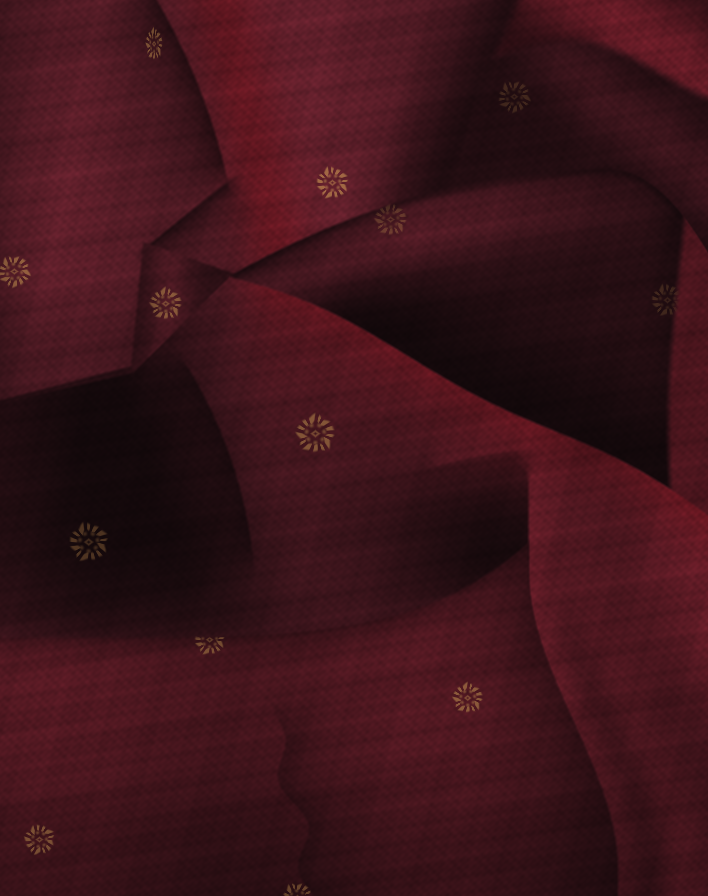
Reproduce this texture procedurally as a Shadertoy shader.

```glsl
#define DARK vec3(.075, .033, .042)
#define WINE vec3(.365, .118, .162)
#define RED vec3(.410, .080, .115)
#define GOLD vec3(.740, .500, .310)
#define MOTIF_RADIUS .0185
#define PETALS 13.0
#define WEAVE .05
#define SLUB .12
#define EDGE .0025

float hash(vec2 c) { return fract(sin(dot(c, vec2(12.99, 78.23))) * 4375.5); }
float over(float v, float limit, float w) { return smoothstep(limit - w, limit + w, v); }
float bump(float v, float w) { return exp(-v * v / (w * w)); }

// One-sided shade to the left of a bowed crease from a to b
float fold(vec2 p, vec2 a, vec2 b, float bow, float w) {
    vec2 ab = b - a, ap = p - a;
    float t = clamp(dot(ap, ab) / dot(ab, ab), 0., 1.);
    float n = (ab.x * ap.y - ab.y * ap.x) / length(ab) - 4. * bow * t * (1. - t);
    float taper = smoothstep(0., .2, t) * smoothstep(0., .2, 1. - t);
    return over(n, 0., EDGE) * exp(-abs(n) / w) * taper;
}

// Woven rosettes on a skewed lattice with steps a and b
float rosettes(vec2 p, vec2 origin, vec2 a, vec2 b, float size, float squash) {
    mat2 basis = mat2(a, b);
    vec2 q = inverse(basis) * (p - origin), cell = round(q);
    vec2 d = basis * (q - cell) / (MOTIF_RADIUS * size);
    d.x *= squash;
    float r = length(d), soft = 1.5 / (iResolution.y * MOTIF_RADIUS);
    float angle = atan(d.y, d.x + 1e-5) + 6.28 * hash(cell);
    float ragged = .07 * sin(angle * 5.) + .05 * sin(angle * 8. + 2.);
    float petal = smoothstep(-.5, .5, cos(angle * PETALS + 2. * r + 9. * ragged));
    float outer = over(r, .58 + ragged, soft) * over(.95 + ragged, r, soft) * petal;
    float inner = over(r, .38, soft) * over(.56, r, soft) * (.35 + .4 * sin(angle * 7.));
    float core = over(.08, abs(abs(d.x) + abs(d.y) * 1.3 - .17), soft) * .8;
    return max(max(outer, inner), core);
}

// Each panel returns light, redness, gold
vec3 flatCloth(vec2 p) {
    float light = .8 + .1 * sin(p.x * 21. - 1. + p.y * 2.);
    light -= .35 * over(.065, p.x + .2 * (1. - p.y), .065);
    light -= .3 * over(.65, p.y, .1);
    light *= 1. - .8 * smoothstep(.38, .5, p.x - .4 * (p.y - .78));
    light *= 1. - .7 * fold(p, vec2(.26, .77), vec2(.15, 1.04), -.015, .035);
    light *= 1. - .75 * fold(p, vec2(.27, .81), vec2(.145, .71), 0., .02);
    light *= 1. - .7 * fold(p, vec2(.18, .6), vec2(-.05, .54), 0., .018);
    float red = .7 * bump(p.x - .245 - .23 * (1. - p.y), .04);
    float squash = 1. + .9 * over(p.y, .8, .1) * over(.27, p.x, .05);
    vec2 a = vec2(.199, -.155), b = vec2(-.156, -.254);
    float gold = rosettes(p, vec2(.172, .951), a, b, .95, squash);
    // Small turned-over pleat
    float pleat = over(p.x, .087 + .1 * p.y, EDGE) * over(.786 - .35 * p.x, p.y, EDGE);
    light = mix(light, .3 + .35 * bump(p.x - .19, .025), pleat);
    gold = mix(gold, rosettes(p, vec2(.185, .661), a, b, .95, 1.), pleat);
    return vec3(light, red, gold);
}

vec3 cornerCloth(vec2 p, float gold) {
    float x = p.x - .56;
    float lobe = over(p.y, .94 - .12 * x + .025 * sin(x * 18.), .008);
    float light = .2 + .3 * bump(p.y - .975 + .75 * x, .05) * over(x, .04, .06);
    float sheen = .62 + .28 * sin(p.x * 22. + p.y * 30. + 1.);
    return vec3(mix(light, sheen, lobe), .4 * lobe, gold);
}

vec3 darkFold(vec2 p, float top, float ridge, float gold) {
    float depth = top - p.y, rise = p.y - ridge;
    float light = .05 + .2 * smoothstep(0., .16, rise);
    light += .5 * bump(depth - .04, .042) * over(.63, p.x, .17);
    light *= (.55 + .45 * smoothstep(0., .012, depth)) * (1. - .5 * over(p.x, .74, .03));
    float strip = over(p.x, .758 + .012 * sin(p.y * 9.), .005);
    return vec3(mix(light, .62, strip), .4 * strip, gold * (1. - strip) * over(rise, .04, .01));
}

vec3 centreFold(vec2 p, float top, float hem, float border) {
    float crest = exp(-abs(top - p.y) / .08) * over(p.x, .27, .04);
    float hollow = .05 + .3 * exp(-abs(p.y - hem) / .04) + .15 * over(.05, p.x, .06);
    float light = mix(hollow, .56 + .25 * crest, smoothstep(.14, .32, p.x - .35 * (.5 - p.y)));
    light *= 1. - .85 * bump(length((p - vec2(.56, .39)) * vec2(.75, 1.1)), .105);
    light *= 1. - .7 * fold(p, vec2(.285, .35), vec2(.19, .62), -.02, .05);
    light += .22 * fold(p, vec2(.47, .475), vec2(.62, .5), .005, .025);
    float gold = rosettes(p, vec2(.352, .516), vec2(-.253, -.121), vec2(.221, -.28), 1.15, 1.);
    // Right-hand drape, merging with the fold above its border
    float across = p.x - border;
    float drape = over(across, 0., mix(EDGE, .08, smoothstep(.46, .56, p.y)));
    float fall = .76 - .28 * over(.175, p.y, .175) + .12 * sin(across * 30. + p.y * 5.);
    fall -= .25 * bump(across - .035, .025) * over(.35, p.y, .12);
    return vec3(mix(light, fall, drape), max(.8 * crest, .3 * drape), gold);
}

vec3 lowerCloth(vec2 p, float hem, float border) {
    float light = .66 - .3 * over(.11, p.y, .11) + .08 * sin(p.x * 14. + 1.);
    light *= 1. - .4 * exp(-abs(hem - p.y) / .015);
    light *= 1. - .45 * exp(-abs(border - p.x) / .06);
    light *= 1. - .35 * fold(p, vec2(.3, .23), vec2(.36, -.05), -.012 * sin(p.y * 60.), .03);
    return vec3(light, .25, rosettes(p, vec2(.522, .221), vec2(-.288, .065), vec2(-.19, -.223), .9, 1.));
}

void mainImage(out vec4 fragColor, in vec2 fragCoord) {
    vec2 p = fragCoord / iResolution.y;

    // Outlines of the panels
    float s = p.x - .26, u = 1. - s / .42, bend = max(p.x - .68, 0.);
    float brow = .694 + .117 * (1. - u * u) - 7. * bend * bend;
    float ridge = .69 - .4 * s - .2 * s * s + .008 * sin(s * 17.);
    float top = min(ridge, max(.55 + .23 * p.x, .435 + p.x));
    float hem = .288 + 1.5 * pow(p.x, 5.);
    float border = .59 + .1 * over(.195, p.y, .165);
    float slant = p.x - .4 * (p.y - .78);

    // Panels from back to front
    float dim = .55 * rosettes(p, vec2(.436, .755), vec2(.309, -.09), vec2(.138, .137), .95, 1.);
    vec3 cloth = mix(flatCloth(p), cornerCloth(p, dim), over(slant, .49, .008));
    cloth = mix(cloth, darkFold(p, brow, ridge, dim), over(brow, p.y, EDGE) * over(s, 0., EDGE));
    cloth = mix(cloth, centreFold(p, top, hem, border), over(top, p.y, EDGE));
    cloth = mix(cloth, lowerCloth(p, hem, border), over(hem, p.y, EDGE) * over(border, p.x, EDGE));

    // Slubs along both threads, then the fine weave
    vec2 t = vec2(p.x - .25 * p.y, p.y - .15 * p.x);
    float slub = 0., freq = 60.;
    for (int i = 0; i < 5; i++) {
        vec2 wobble = sin(t.yx * 6. + float(i) * 2.1);
        slub += .22 * sin(t.y * freq + 2. * wobble.y) + .13 * sin(t.x * freq * 1.3 + 2. * wobble.x);
        freq *= 1.83;
    }
    float weave = sin(t.x * 720.) * sin(t.y * 790.) + .5 * sin((p.x + p.y) * 430. + 3. * sin(p.x * 8.));

    float light = clamp(cloth.x * 1.25 - .07, 0., 1.1);
    vec3 color = mix(DARK, mix(WINE, RED, cloth.y), light);
    color *= 1. + SLUB * slub + WEAVE * weave;
    color = mix(color, GOLD * (.45 + .45 * light), .85 * clamp(cloth.z, 0., 1.));
    fragColor = vec4(color, 1.);
}
```
